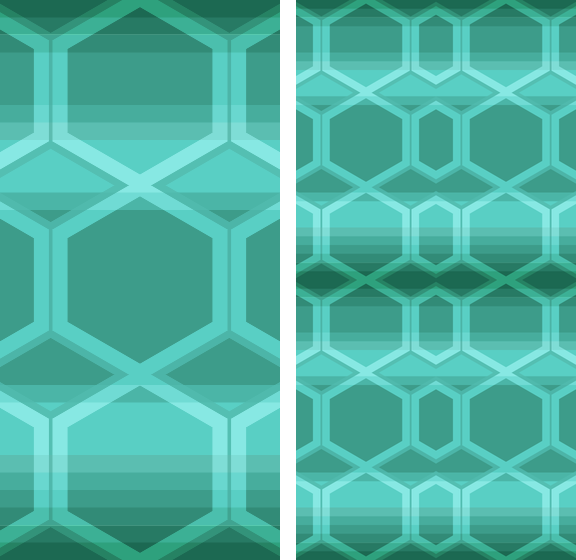
Left, the tile; right, the same tile 2 across and 2 down.
Reproduce this pattern procedurally as a Shadertoy shader.

```glsl
// Mirrored grid of outlined hexagons over stepped horizontal bands of teal light and green shade.

const vec2 CANVAS = vec2(16.0, 32.0);    // canvas size in band heights
const vec2 SPACING = vec2(10.21, 10.81); // distance between hexagon centres
const float INNER = 4.14;                // apothem of the hexagon opening
const float OUTER = 5.0;                 // apothem of the outline
const float HALO = 5.42;                 // apothem of the soft border

// Colours of the three hexagon zones under one kind of light
struct Palette { vec3 fill; vec3 halo; vec3 ring; };

const Palette BASE = Palette(vec3(0.24, 0.61, 0.54), vec3(0.30, 0.71, 0.66), vec3(0.35, 0.81, 0.77));
const Palette LIT = Palette(vec3(0.35, 0.81, 0.77), vec3(0.33, 0.75, 0.70), vec3(0.53, 0.91, 0.89));
const Palette SHADED = Palette(vec3(0.11, 0.41, 0.32), vec3(0.15, 0.51, 0.39), vec3(0.18, 0.63, 0.49));

// Smoothed test: 1 where x lies below the edge
float below(float x, float edge, float soft) {
    return 1.0 - smoothstep(edge - 0.5 * soft, edge + 0.5 * soft, x);
}

// Apothem of the pointy-topped hexagon through p
float hexRadius(vec2 p) {
    p = abs(p);
    return max(p.x, dot(p, vec2(0.5, 0.8660254)));
}

// Offset to the nearest centre; the fold makes opposite edges meet
vec2 nearestCell(vec2 p, vec2 spacing) {
    vec2 folded = abs(p);
    return min(folded, abs(folded - spacing));
}

Palette blend(Palette a, Palette b, float t) {
    return Palette(mix(a.fill, b.fill, t), mix(a.halo, b.halo, t), mix(a.ring, b.ring, t));
}

// Light strips: two steps up, a plateau, three steps down
float lightBands(float d, float soft) {
    float rise = 1.0 - 0.5 * (below(d, 5.0, soft) + below(d, 6.0, soft));
    float fall = 0.0;
    for (int i = 0; i < 3; i++) fall += below(d, 9.0 + float(i), soft) / 3.0;
    return rise * fall;
}

// Shade deepens in three steps towards the top and bottom edges
float shadeBands(float d, float soft) {
    float shade = 0.0;
    for (int i = 1; i <= 3; i++) shade += below(d, float(i), soft) / 3.0;
    return shade;
}

void mainImage(out vec4 fragColor, in vec2 fragCoord) {
    vec2 p = fragCoord / iResolution.xy * CANVAS;
    float soft = CANVAS.y / iResolution.y;

    // Bands
    float down = CANVAS.y - p.y;
    float fromMiddle = abs(down - 17.0);
    float fromEdge = min(p.y, down);
    Palette tone = blend(BASE, LIT, lightBands(fromMiddle, soft));
    tone = blend(tone, SHADED, shadeBands(fromEdge, soft));

    // Hexagon zones, from the gaps inwards
    float radius = hexRadius(nearestCell(p - 0.5 * CANVAS, SPACING));
    vec3 color = mix(tone.fill, tone.halo, below(radius, HALO, soft));
    color = mix(color, tone.ring, below(radius, OUTER, soft));
    color = mix(color, tone.fill, below(radius, INNER, soft));

    // Pale veil on one step and a hairline above the shade
    float veil = below(fromMiddle, 10.0, soft) - below(fromMiddle, 9.0, soft);
    color = mix(color, vec3(0.80, 0.76, 0.72), 0.09 * veil);
    float hairline = below(abs(fromEdge - 1.97), 0.03, soft);
    color += 0.10 * hairline;

    fragColor = vec4(color, 1.0);
}
```
